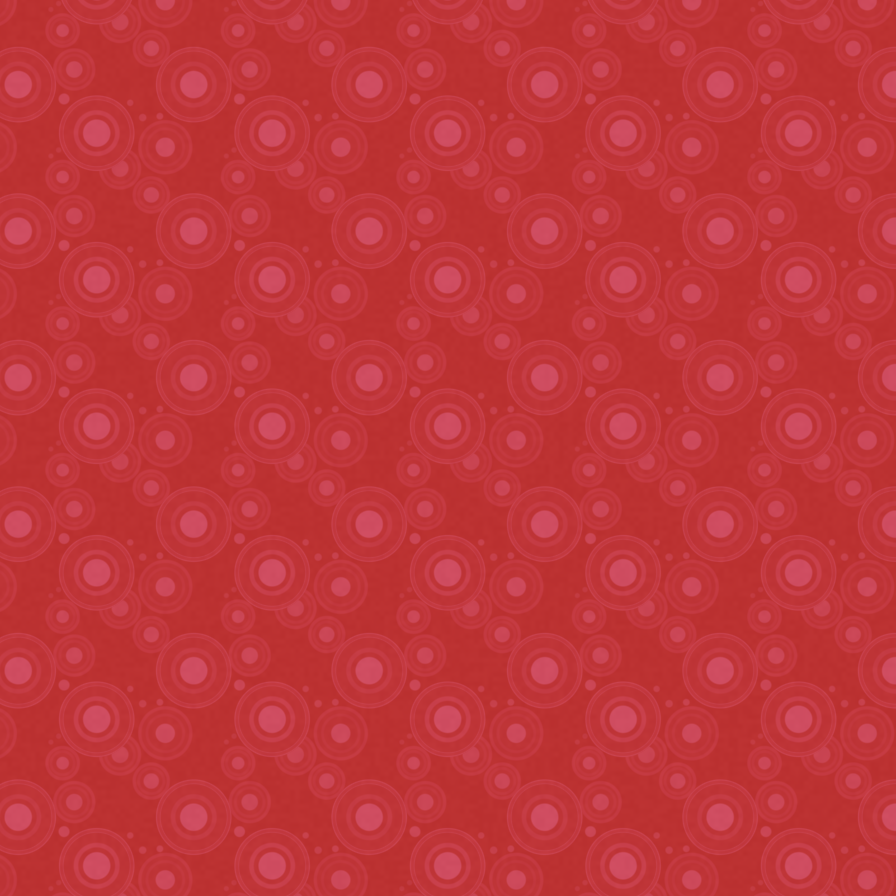
A three.js fragment shader for this pattern:

```glsl
varying vec2 vUv;

#define REPEATS_ACROSS 5.106
#define TILE vec2(1.0, 0.835)
#define ORIGIN vec2(0.104, 0.449)
#define SOFT 0.006
#define GRAIN 0.016
#define GROUND vec3(0.735, 0.193, 0.192)
#define ROSE vec3(0.775, 0.232, 0.268)
#define PINK vec3(0.812, 0.300, 0.378)

float hash(vec2 p) {
  return fract(sin(dot(p, vec2(127.1, 311.7))) * 4375.85);
}

float noise(vec2 p) {
  vec2 i = floor(p), f = fract(p);
  f = f * f * (3.0 - 2.0 * f);
  return mix(mix(hash(i), hash(i + vec2(1.0, 0.0)), f.x),
             mix(hash(i + vec2(0.0, 1.0)), hash(i + vec2(1.0, 1.0)), f.x), f.y);
}

// Distance to the nearest repeat of a centre
float repeatDistance(vec2 p, vec2 centre) {
  vec2 d = p - centre;
  return length(d - TILE * floor(d / TILE + 0.5));
}

float disc(float d, float radius) {
  return 1.0 - smoothstep(radius - SOFT, radius + SOFT, d);
}

float ring(float d, float radius, float width) {
  return 1.0 - smoothstep(-SOFT, SOFT, abs(d - radius) - 0.5 * width);
}

void dot_(inout vec3 color, vec2 p, vec2 centre, float radius, float strength) {
  float d = repeatDistance(p, centre);
  color = mix(color, PINK, strength * disc(d, radius));
}

// Small circle: pale core inside two soft rings
void halo(inout vec3 color, vec2 p, vec2 centre, float radius, float core, float strength) {
  float d = repeatDistance(p, centre);
  color = mix(color, mix(GROUND, ROSE, 0.28), disc(d, radius));
  color = mix(color, ROSE, 0.8 * ring(d, radius - 0.009, 0.018));
  color = mix(color, ROSE, 0.55 * ring(d, radius * 0.68, 0.016));
  color = mix(color, PINK, strength * disc(d, core));
}

// Large target: double outline, inner band and bright core
void target(inout vec3 color, vec2 p, vec2 centre, float bandStrength) {
  float d = repeatDistance(p, centre);
  color = mix(color, mix(GROUND, ROSE, 0.3), disc(d, 0.214));
  color = mix(color, ROSE, 0.55 * ring(d, 0.203, 0.022));
  color = mix(color, PINK, 0.6 * ring(d, 0.212, 0.005));
  color = mix(color, PINK, 0.5 * ring(d, 0.191, 0.004));
  color = mix(color, mix(ROSE, PINK, 0.25), bandStrength * ring(d, 0.118, 0.026));
  color = mix(color, PINK, disc(d, 0.078));
}

void main() {
  vec2 p = vUv * REPEATS_ACROSS - ORIGIN;
  vec3 color = GROUND;

  // Small circles, the last one tucked behind a target
  halo(color, p, vec2(0.838, -0.357), 0.154, 0.055, 0.85);
  halo(color, p, vec2(0.319, 0.086), 0.120, 0.047, 0.75);
  halo(color, p, vec2(0.253, 0.308), 0.098, 0.036, 0.75);
  halo(color, p, vec2(0.758, 0.206), 0.106, 0.044, 0.75);
  halo(color, p, vec2(0.580, 0.357), 0.120, 0.048, 0.65);

  // Loose dots
  dot_(color, p, vec2(0.261, -0.082), 0.031, 0.75);
  dot_(color, p, vec2(0.638, -0.104), 0.018, 0.55);
  dot_(color, p, vec2(0.709, -0.188), 0.021, 0.55);
  dot_(color, p, vec2(0.807, -0.180), 0.019, 0.6);
  dot_(color, p, vec2(0.230, -0.373), 0.015, 0.35);
  dot_(color, p, vec2(0.186, -0.407), 0.014, 0.35);

  // Targets
  target(color, p, vec2(0.0), 0.65);
  target(color, p, vec2(0.447, -0.277), 1.0);

  // Faint cloth grain
  color += GRAIN * (noise(vUv * 190.0) - 0.5);
  gl_FragColor = vec4(color, 1.0);
}
```
